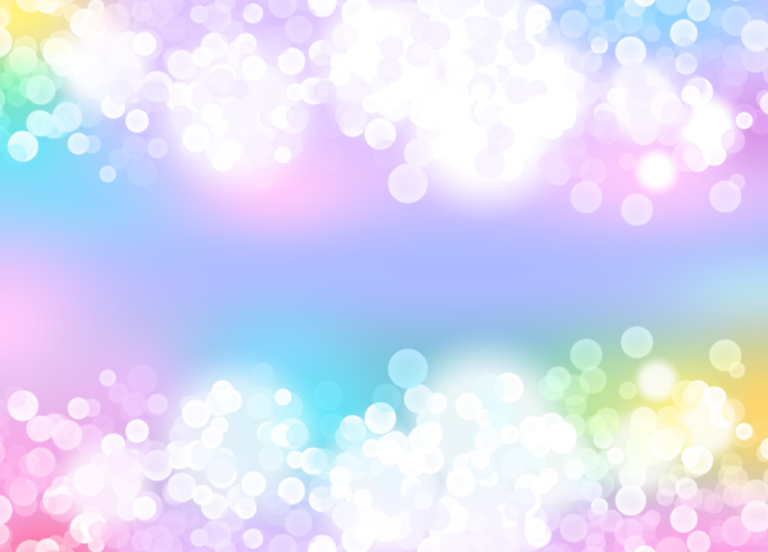
Write a Shadertoy shader that draws this background.

```glsl
// Pastel bokeh: a rainbow wash with soft light discs crowding the top and
// bottom edges. Colour comes from Gaussian glows over a vertical ramp; discs
// come from hashed grids in a space folded about the horizontal centre line.

const float ASPECT = 512.0 / 368.0;      // canvas is ASPECT wide and 1 high
const int   LAYERS = 5;                  // overlapping grids of discs
const float CELL = 0.076;                // grid spacing
const vec2  DISC_RADIUS = vec2(0.015, 0.029);
const vec2  CROWD_FADE = vec2(0.20, 0.37); // edge distance where discs thin out
const float EDGE_SOFTNESS = 0.0025;

const vec3 WHITE    = vec3(1.0);
const vec3 LILAC    = vec3(0.87, 0.76, 1.00);
const vec3 PERIWINK = vec3(0.68, 0.73, 1.00);
const vec3 TEAL     = vec3(0.48, 0.76, 0.83);
const vec3 SKY      = vec3(0.56, 0.83, 1.00);
const vec3 CYAN     = vec3(0.40, 0.90, 0.98);
const vec3 MINT     = vec3(0.40, 0.91, 0.74);
const vec3 GREEN    = vec3(0.65, 0.88, 0.66);
const vec3 YELLOW   = vec3(1.00, 0.95, 0.50);
const vec3 ORANGE   = vec3(1.00, 0.84, 0.42);
const vec3 PINK     = vec3(1.00, 0.79, 0.99);
const vec3 ROSE     = vec3(0.99, 0.64, 0.90);
const vec3 RED      = vec3(0.99, 0.48, 0.66);
const vec3 MAUVE    = vec3(0.85, 0.59, 0.91);

vec3 hash3(vec3 p) {
    p = fract(p * vec3(0.1031, 0.1030, 0.0973));
    p += dot(p, p.yxz + 33.33);
    return fract((p.xxy + p.yxx) * p.zyx);
}

void glow(inout vec3 col, vec2 p, vec2 centre, vec2 size, vec3 tint) {
    vec2 d = (p - centre) / size;
    col = mix(col, tint, exp(-dot(d, d)));
}

// Vertical ramp with broad coloured glows.
vec3 wash(vec2 p) {
    vec3 col = mix(LILAC, TEAL, smoothstep(0.0, 0.22, p.y));
    col = mix(col, PERIWINK, smoothstep(0.31, 0.50, p.y));
    col = mix(col, LILAC, smoothstep(0.52, 0.70, p.y));
    // left side
    glow(col, p, vec2(0.10, 0.63), vec2(0.24, 0.10), SKY);
    glow(col, p, vec2(0.02, 0.74), vec2(0.15, 0.11), CYAN);
    glow(col, p, vec2(0.00, 0.85), vec2(0.12, 0.08), MINT);
    glow(col, p, vec2(0.03, 0.98), vec2(0.15, 0.10), YELLOW);
    glow(col, p, vec2(0.25, 0.29), vec2(0.18, 0.14), LILAC);
    glow(col, p, vec2(0.00, 0.15), vec2(0.30, 0.20), ROSE);
    glow(col, p, vec2(0.00, 0.41), vec2(0.18, 0.16), PINK);
    glow(col, p, vec2(0.08, 0.00), vec2(0.11, 0.07), RED);
    // middle
    glow(col, p, vec2(0.50, 0.35), vec2(0.14, 0.10), SKY);
    glow(col, p, vec2(0.57, 0.25), vec2(0.13, 0.10), CYAN);
    glow(col, p, vec2(0.50, 0.66), vec2(0.15, 0.08), PINK);
    // right side
    glow(col, p, vec2(1.18, 0.69), vec2(0.18, 0.10), PINK);
    glow(col, p, vec2(1.38, 0.77), vec2(0.08, 0.09), MAUVE);
    glow(col, p, vec2(1.18, 0.98), vec2(0.24, 0.09), SKY);
    glow(col, p, vec2(1.39, 0.47), vec2(0.18, 0.07), mix(SKY, WHITE, 0.3));
    glow(col, p, vec2(1.06, 0.26), vec2(0.10, 0.11), GREEN);
    glow(col, p, vec2(1.24, 0.25), vec2(0.15, 0.13), YELLOW);
    glow(col, p, vec2(1.39, 0.25), vec2(0.10, 0.15), ORANGE);
    glow(col, p, vec2(1.28, 0.00), vec2(0.25, 0.10), ROSE);
    return col;
}

float cloud(vec2 q, vec2 centre, float r) {
    return 1.0 - smoothstep(0.6 * r, 1.4 * r, length(q - centre));
}

// Overexposed areas in folded space (y is the distance to the nearer edge).
float haze(vec2 q) {
    float h = cloud(q, vec2(0.88, 0.22), 0.140);
    h = max(h, cloud(q, vec2(0.98, 0.16), 0.095));
    h = max(h, cloud(q, vec2(0.70, 0.11), 0.120));
    h = max(h, cloud(q, vec2(0.87, 0.06), 0.110));
    h = max(h, 0.85 * cloud(q, vec2(0.43, 0.20), 0.130));
    h = max(h, 0.90 * cloud(q, vec2(0.19, 0.12), 0.080));
    h = max(h, 0.90 * cloud(q, vec2(1.16, 0.18), 0.070));
    h = max(h, cloud(q, vec2(1.28, 0.23), 0.055));
    return max(h, cloud(q, vec2(1.19, 0.31), 0.035));
}

// One translucent disc with a slightly brighter rim.
void disc(inout vec3 col, vec2 q, vec2 centre, float r, vec3 tint, float alpha) {
    float d = length(q - centre);
    float soft = max(EDGE_SOFTNESS, 1.0 / iResolution.y);
    float body = 1.0 - smoothstep(r - soft, r + soft, d);
    col = mix(col, tint, body * alpha * mix(0.8, 1.0, smoothstep(0.3, 1.0, d / r)));
}

void mainImage(out vec4 fragColor, in vec2 fragCoord) {
    vec2 p = fragCoord / iResolution.xy * vec2(ASPECT, 1.0);
    vec2 q = vec2(p.x, min(p.y, 1.0 - p.y));
    vec3 base = wash(p);
    vec3 bright = base / max(base.r, max(base.g, base.b));
    float topSide = smoothstep(0.4, 0.6, p.y);
    vec3 col = mix(base, WHITE, haze(q) * mix(0.85, 1.0, topSide));

    // scattered discs, whiter inside the overexposed areas
    for (int layer = 0; layer < LAYERS; layer++) {
        vec2 grid = q / CELL + float(layer) * vec2(0.37, 0.61);
        for (int k = 0; k < 9; k++) {
            vec2 cell = floor(grid) + vec2(k % 3 - 1, k / 3 - 1);
            vec3 place = hash3(vec3(cell + 50.0, float(layer) * 7.0 + 3.0));
            vec3 look = hash3(vec3(cell + 90.0, float(layer) * 11.0 + 5.0));
            vec2 centre = q + (cell + place.xy - grid) * CELL;
            float crowd = 1.0 - smoothstep(CROWD_FADE.x, CROWD_FADE.y, centre.y);
            if (place.z > crowd) continue;
            float white = clamp(0.7 * haze(centre) + look.x * look.x, 0.0, 1.0);
            float radius = mix(DISC_RADIUS.x, DISC_RADIUS.y, look.y);
            vec3 tint = mix(bright, WHITE, 0.15 + 0.85 * white);
            disc(col, q, centre, radius, tint, mix(0.4, 0.95, white));
        }
    }

    // lone discs drifting towards the middle
    vec3 pale = mix(bright, WHITE, mix(0.35, 0.75, topSide));
    disc(col, q, vec2(0.739, 0.332), 0.036, pale, 0.9);
    disc(col, q, vec2(1.062, 0.357), 0.029, pale, 0.6);
    disc(col, q, vec2(1.154, 0.380), 0.029, pale, 0.7);
    disc(col, q, vec2(1.314, 0.356), 0.029, pale, 0.7);
    fragColor = vec4(col, 1.0);
}
```
